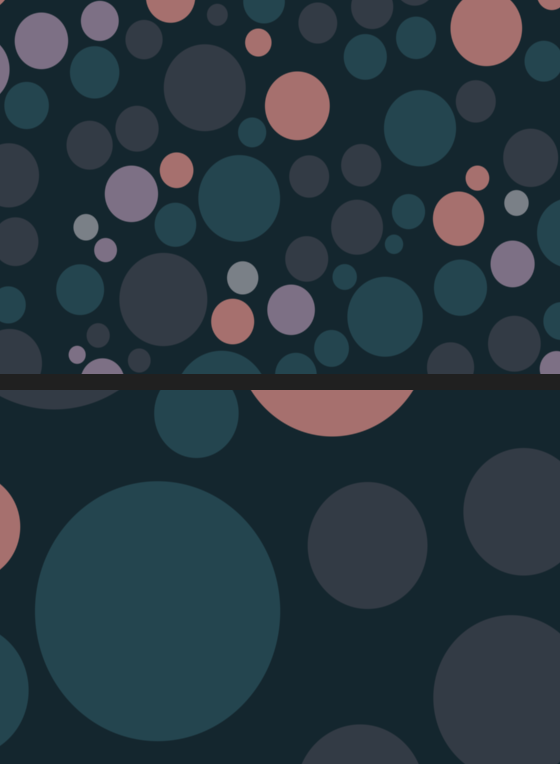
Top: the whole. Bottom: its middle third, enlarged.
Write a Shadertoy shader that draws this pattern.

```glsl
#define SPACING 0.17
#define LARGE_RADII vec2(0.072, 0.142)
#define SMALL_RADII vec2(0.027, 0.076)
#define GROWTH 1.12
#define GAP 0.014
#define PUSH 0.8
#define JITTER 0.03
#define STRETCH 1.06
#define TILT 0.4
#define SOFTNESS 1.0
#define SEED 11

const vec3 BACKGROUND = vec3(0.08, 0.15, 0.18);
const vec3 CHARCOAL = vec3(0.20, 0.23, 0.27);
const vec3 TEAL = vec3(0.14, 0.27, 0.31);
const vec3 LILAC = vec3(0.49, 0.44, 0.52);
const vec3 CORAL = vec3(0.65, 0.44, 0.43);
const vec3 GREY = vec3(0.48, 0.50, 0.53);

vec2 hash2(ivec2 cell) {
    uvec2 v = uvec2(cell + SEED) * 1664525u + 1013904223u;
    v.x += v.y * 1664525u;
    v.y += v.x * 1664525u;
    v ^= v >> 16u;
    v.x += v.y * 1664525u;
    v.y += v.x * 1664525u;
    v ^= v >> 16u;
    return vec2(v & 65535u) / 65535.0;
}

// Triangular lattice with unit steps
vec2 lattice(ivec2 cell) {
    return vec2(float(cell.x) + 0.5 * float(cell.y), 0.8660254 * float(cell.y));
}

// Every third site holds a large disc, with only small ones next to it
bool isLarge(ivec2 cell) {
    return (cell.x - cell.y + 300) % 3 == 0;
}

float wantedRadius(ivec2 cell) {
    float h = hash2(cell).x;
    return isLarge(cell) ? mix(LARGE_RADII.x, LARGE_RADII.y, h * h)
                         : mix(SMALL_RADII.x, SMALL_RADII.y, h);
}

float excessRadius(ivec2 cell) {
    float mean = isLarge(cell) ? mix(LARGE_RADII.x, LARGE_RADII.y, 0.333)
                               : mix(SMALL_RADII.x, SMALL_RADII.y, 0.5);
    return wantedRadius(cell) - mean;
}

// Jittered site, pushed away by neighbours that are larger than usual
vec2 discCenter(ivec2 cell) {
    vec2 center = SPACING * lattice(cell);
    center += JITTER * (hash2(cell + 57) - 0.5);
    for (int y = -1; y <= 1; y++)
    for (int x = -1; x <= 1; x++) {
        ivec2 offset = ivec2(x, y);
        if (abs(x + y) > 1 || offset == ivec2(0)) continue;
        center -= PUSH * excessRadius(cell + offset) * lattice(offset);
    }
    return center;
}

// Neighbours split the distance between them by their wanted radii
float discRadius(ivec2 cell, vec2 center) {
    float wanted = wantedRadius(cell);
    float radius = GROWTH * wanted;
    for (int y = -2; y <= 2; y++)
    for (int x = -2; x <= 2; x++) {
        ivec2 offset = ivec2(x, y);
        if (abs(x + y) > 2 || offset == ivec2(0)) continue;
        float room = distance(center, discCenter(cell + offset)) - GAP;
        float share = wanted / (wanted + wantedRadius(cell + offset));
        radius = min(radius, room * share);
    }
    return radius;
}

// Even spread of colours over large discs, random over small ones
vec3 discColor(ivec2 cell) {
    float spread = dot(vec2(cell), vec2(0.3539, 0.0281));
    float key = isLarge(cell) ? fract(spread) : hash2(cell + 131).y;
    if (key < 0.34) return CHARCOAL;
    if (key < 0.59) return TEAL;
    if (key < 0.80) return LILAC;
    return key < 0.95 ? CORAL : GREY;
}

void mainImage(out vec4 fragColor, in vec2 fragCoord) {
    // Flattened, tilted space: round discs come out slightly tall
    vec2 pos = fragCoord / iResolution.y / vec2(1.0, STRETCH);
    pos = mat2(cos(TILT), -sin(TILT), sin(TILT), cos(TILT)) * pos;
    float soft = SOFTNESS / iResolution.y;

    float row = round(pos.y / (0.8660254 * SPACING));
    ivec2 home = ivec2(round(pos.x / SPACING - 0.5 * row), row);

    // Draw the nearby discs
    vec3 color = BACKGROUND;
    for (int y = -2; y <= 2; y++)
    for (int x = -2; x <= 2; x++) {
        if (abs(x + y) > 2) continue;
        ivec2 cell = home + ivec2(x, y);
        vec2 center = discCenter(cell);
        float dist = distance(pos, center);
        if (dist > GROWTH * wantedRadius(cell) + soft) continue;
        float edge = dist - discRadius(cell, center);
        color = mix(discColor(cell), color, smoothstep(-soft, soft, edge));
    }
    fragColor = vec4(color, 1.0);
}
```
